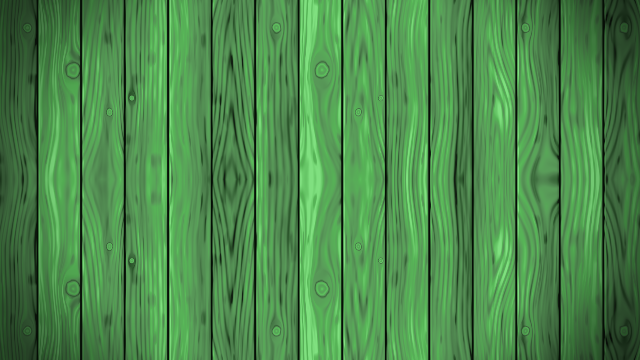
This texture is drawn by a Shadertoy shader. Its source:

```glsl
// Weathered green plank wall with knots, mirrored top to bottom.

// All lengths are fractions of the canvas width.
#define BOARD_WIDTH 0.0680
#define FIRST_SEAM 0.0586
#define SEAM_HALF 0.0013
#define MIRROR_Y 0.2822
#define KNOT_PERIOD 0.3890
#define RING_DENSITY 150.0
#define RING_CONTRAST 0.36
#define FIBER_CONTRAST 0.42
#define VIGNETTE 0.60

const vec3 GAP    = vec3(0.02, 0.05, 0.02);
const vec3 DEEP   = vec3(0.07, 0.12, 0.07);
const vec3 SHADE  = vec3(0.18, 0.35, 0.18);
const vec3 MOSS   = vec3(0.30, 0.50, 0.30);
const vec3 LEAF   = vec3(0.35, 0.61, 0.35);
const vec3 VIVID  = vec3(0.34, 0.71, 0.34);
const vec3 BRIGHT = vec3(0.50, 0.88, 0.50);

// Mean tone of each board, and how much it brightens to the right.
const float BOARD_TONE[15] = float[15](0.52, 0.74, 0.54, 0.56, 0.58, 0.42, 0.53,
    0.76, 0.56, 0.60, 0.43, 0.58, 0.50, 0.68, 0.50);
const float BOARD_TILT[15] = float[15](0.0, -0.1, 0.05, 0.3, -0.35, 0.15, 0.0,
    -0.05, 0.15, 0.25, -0.1, 0.3, -0.1, 0.2, 0.0);

// Knots: x, height above the mirror line, radius, extra repeats to the right.
const vec4 KNOTS[5] = vec4[5](
    vec4(0.043, 0.237, 0.0075, 2.0), vec4(0.114, 0.171, 0.0120, 1.0),
    vec4(0.171, 0.105, 0.0055, 1.0), vec4(0.206, 0.127, 0.0042, 1.0),
    vec4(0.975, 0.237, 0.0080, 0.0));

float hash(vec2 p) {
    vec3 q = fract(p.xyx * vec3(0.1031, 0.1030, 0.0973));
    q += dot(q, q.yzx + 33.33);
    return fract((q.x + q.y) * q.z);
}

float noise(vec2 p) {
    vec2 i = floor(p), f = fract(p);
    f = f * f * (3.0 - 2.0 * f);
    return mix(mix(hash(i), hash(i + vec2(1, 0)), f.x),
               mix(hash(i + vec2(0, 1)), hash(i + vec2(1, 1)), f.x), f.y);
}

float ramp(float a, float b, float x) {
    return clamp((x - a) / (b - a), 0.0, 1.0);
}

float boardIndex(float x) {
    return floor((x - FIRST_SEAM) / BOARD_WIDTH) + 1.0;
}

vec3 woodColor(float tone) {
    vec3 c = mix(DEEP, SHADE, ramp(0.0, 0.16, tone));
    c = mix(c, MOSS, ramp(0.16, 0.36, tone));
    c = mix(c, LEAF, ramp(0.36, 0.58, tone));
    c = mix(c, VIVID, ramp(0.58, 0.78, tone));
    return mix(c, BRIGHT, ramp(0.78, 1.0, tone));
}

void mainImage(out vec4 fragColor, in vec2 fragCoord) {
    float pixel = 1.0 / iResolution.x;
    vec2 p = fragCoord * pixel;
    p.y -= MIRROR_Y;
    float h = abs(p.y);
    float board = boardIndex(p.x);
    float across = fract((p.x - FIRST_SEAM) / BOARD_WIDTH);
    int id = int(clamp(board, 0.0, 14.0));
    float seed = board * 17.3;

    // Grain drifts along the board and swells at the mirror line
    float flow = p.x + 0.020 * (noise(vec2(p.x * 22.0 + seed, h * 9.0)) - 0.5);
    flow -= 0.035 * hash(vec2(board, 4.0)) * (across - 0.5) * exp(-h * h * 350.0);

    // Grain parts around each knot, like a stream around a stone
    float knotMask = 0.0, knotTone = 0.0;
    for (int i = 0; i < 5; i++) {
        vec4 k = KNOTS[i];
        float n = clamp(round((p.x - k.x) / KNOT_PERIOD), 0.0, k.w);
        vec2 center = vec2(k.x + n * KNOT_PERIOD, k.y);
        if (boardIndex(center.x) != board) continue;
        vec2 d = vec2(p.x, h) - center;
        vec2 e = d / (k.z * vec2(1.25, 2.4));
        flow -= d.x / max(dot(e, e), 1.0);
        float wobble = 0.25 * (noise(d * 160.0 + seed) - 0.5);
        float r = length(d / vec2(1.0, 1.2)) / k.z + wobble;
        float mask = 1.0 - smoothstep(0.85, 1.1, r);
        float rim = smoothstep(0.25, 0.0, abs(r - 0.9));
        float heart = smoothstep(0.25, 0.0, abs(r - 0.35));
        knotTone = mix(knotTone, 0.82 - 0.55 * rim - 0.20 * heart, mask);
        knotMask = max(knotMask, mask);
    }

    // Growth rings: straight on most boards, nested arches on every third
    float middle = (board - 0.5) * BOARD_WIDTH + FIRST_SEAM;
    float dx = flow - middle;
    float arch = sqrt(dx * dx + 0.00002) + 0.10 * h;
    float field = mod(board, 3.0) == 2.0 ? arch : flow;
    float density = RING_DENSITY * mix(0.75, 1.2, hash(vec2(board, 9.0)));
    float wave = 0.5 + 0.5 * sin(6.2832 * field * density + 3.0 * noise(vec2(flow * 70.0, h * 4.0)));
    float strength = smoothstep(0.15, 0.8, noise(vec2(flow * 38.0 + seed, h * 7.0)));
    float rings = (0.58 - wave * wave) * mix(0.25, 1.0, strength);

    // Broad streaks, fine fibers and short flecks
    float streak = noise(vec2(flow * 75.0 + seed, h * 2.5)) - 0.5;
    float fiber = 0.6 * noise(vec2(flow * 260.0, h * 14.0 + seed))
                + 0.4 * noise(vec2(flow * 430.0, h * 45.0)) - 0.5;
    float fleck = smoothstep(0.72, 0.95, noise(vec2(flow * 200.0 + seed, h * 32.0)));

    float tone = BOARD_TONE[id] + BOARD_TILT[id] * (across - 0.5);
    tone += RING_CONTRAST * rings + FIBER_CONTRAST * fiber + 0.38 * streak - 0.22 * fleck;
    tone = mix(tone, knotTone + 0.2 * fiber, knotMask);

    // Board edges: soft shade beside the gap and a lit right-hand lip
    float seam = min(across, 1.0 - across) * BOARD_WIDTH;
    tone -= 0.22 * (1.0 - smoothstep(0.0, 0.006, seam));
    tone += 0.30 * smoothstep(0.0015, 0.0, abs(across * BOARD_WIDTH - 0.0035));
    vec3 color = woodColor(tone);

    // Darkened sides and corners, then the gaps between boards
    float rim = length(vec2(2.0 * p.x - 1.0, 0.7 * p.y / MIRROR_Y));
    color *= 1.0 - VIGNETTE * smoothstep(0.72, 1.22, rim);
    color = mix(GAP, color, smoothstep(SEAM_HALF - 0.5 * pixel, SEAM_HALF + 0.5 * pixel, seam));
    fragColor = vec4(color, 1.0);
}
```
